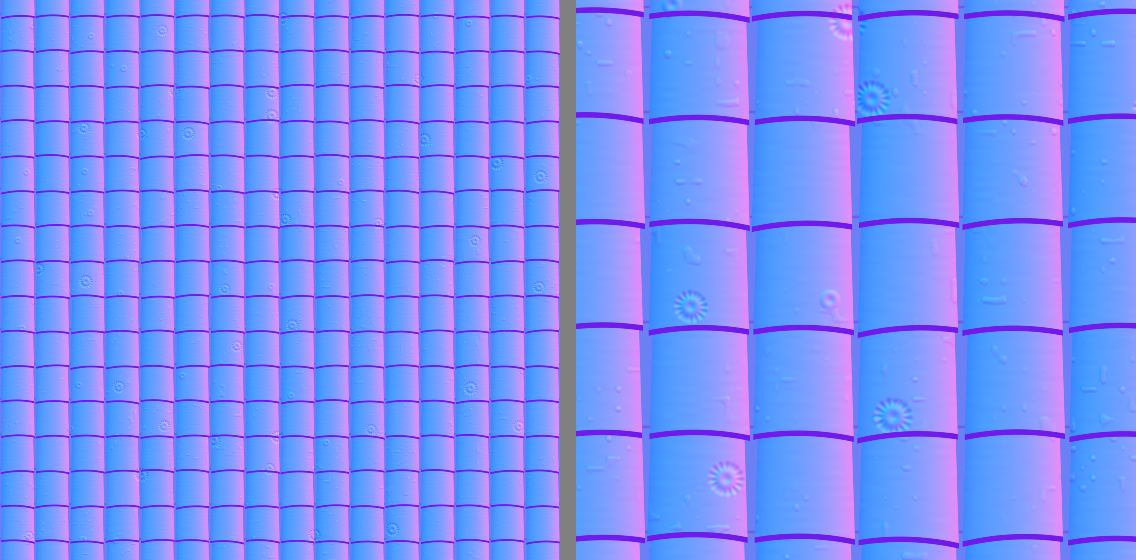
Left: the whole. Right: its middle third, enlarged.
Give the GLSL for this texture map, as a WebGL 1 fragment shader.

```glsl
precision highp float;
uniform vec2 u_resolution;

const float TILES = 16.0;          // tiles across and down
const float LIP_LEVEL = 0.55;      // height of the lip line within a row
const float LIP_HALF = 0.026;      // half thickness of the lip line
const float LIP_ARC = 0.05;        // drop of the lip at its ends
const float LIP_SHIFT = 0.05;      // random height of each lip
const float LIP_TILT = 0.05;       // random slope of each lip
const float HALF_BOTTOM = 0.478;   // tile half width at the lip
const float HALF_TOP = 0.448;      // tile half width under the next lip
const float SIDE_SHIFT = 0.03;     // random sideways offset
const float TINT_SHIFT = 0.06;     // random lean of each tile
const float LICHEN_CELLS = 11.0;
const float LICHEN_CHANCE = 0.5;
const float LICHEN_RADIUS = 0.0145;
const float LICHEN_SLOPE = 0.13;
const float SPOKES = 15.0;
const float RELIEF_STEP = 0.0014;
const float RELIEF_SLOPE = 0.11;
const vec3 LIP_COLOR = vec3(0.44, 0.10, 0.92);
const vec3 GAP_COLOR = vec3(0.42, 0.50, 0.96);
const vec3 SEAM_COLOR = vec3(0.42, 0.32, 0.90);

float hash(vec2 p) {
  return fract(sin(dot(p, vec2(127.1, 311.7))) * 43758.55);
}

// Value noise that wraps after a whole number of cells
float wrapNoise(vec2 p, vec2 period) {
  vec2 i = floor(p);
  vec2 f = fract(p);
  f = f * f * (3.0 - 2.0 * f);
  vec2 a = mod(i, period);
  vec2 b = mod(i + 1.0, period);
  return mix(mix(hash(a), hash(vec2(b.x, a.y)), f.x),
             mix(hash(vec2(a.x, b.y)), hash(b), f.x), f.y);
}

// Fine clay surface: sideways streaks and sparse specks
float clayHeight(vec2 uv) {
  vec2 streakGrid = vec2(80.0, 320.0);
  vec2 speckGrid = vec2(170.0);
  float streak = wrapNoise(uv * streakGrid, streakGrid);
  float speck = smoothstep(0.80, 0.97, wrapNoise(uv * speckGrid, speckGrid));
  float patches = wrapNoise(uv * 24.0 + 0.5, vec2(24.0));
  return 0.25 * streak + speck * smoothstep(0.3, 0.8, patches);
}

vec2 claySlope(vec2 uv) {
  float h = clayHeight(uv);
  return vec2(h - clayHeight(uv + vec2(RELIEF_STEP, 0.0)),
              h - clayHeight(uv + vec2(0.0, RELIEF_STEP))) * RELIEF_SLOPE;
}

// Scattered rosettes: a raised ring, with spokes on the large ones
vec2 lichenSlope(vec2 uv) {
  vec2 grid = uv * LICHEN_CELLS;
  vec2 id = mod(floor(grid), LICHEN_CELLS);
  vec2 jitter = vec2(hash(id + 3.3), hash(id + 8.7));
  vec2 p = (fract(grid) - mix(vec2(0.18), vec2(0.82), jitter)) / LICHEN_CELLS;
  float large = step(0.42, hash(id + 21.4));
  float radius = LICHEN_RADIUS * mix(0.5, mix(0.75, 1.0, hash(id + 5.9)), large);
  float present = step(hash(id + 14.2), LICHEN_CHANCE);
  float rho = length(p) / radius;
  vec2 outward = p / max(length(p), 0.00001);
  vec2 around = vec2(-outward.y, outward.x);
  float angle = atan(p.y, p.x + 0.000001);
  float disc = 1.0 - smoothstep(0.8, 1.05, rho);
  float ring = -sin(rho * mix(6.28, 9.42, large)) * disc;
  float spoke = sin(angle * SPOKES + 6.28 * jitter.x) * smoothstep(0.4, 0.65, rho) * disc;
  return present * LICHEN_SLOPE * (outward * ring + around * spoke * large);
}

float tileCentre(vec2 id) {
  return (hash(id + 31.7) - 0.5) * SIDE_SHIFT;
}

// Curved barrel: lean from left to right, falling off at the sides
vec3 barrelColor(float s) {
  float side = 2.0 * s - 1.0;
  float s4 = s * s * s * s;
  float side4 = side * side * side * side;
  return vec3(0.24 + 0.38 * s + 0.30 * s4, 0.62 - 0.09 * side4, 1.0 - 0.02 * s4);
}

void main() {
  vec2 uv = gl_FragCoord.xy / u_resolution;
  float aa = TILES / min(u_resolution.x, u_resolution.y);
  float column = floor(uv.x * TILES);
  float x = fract(uv.x * TILES) - 0.5;
  float v = uv.y * TILES - LIP_LEVEL;

  // Nearest lip, then the tile on this side of it
  float row = floor(v + 0.5);
  vec2 lipId = mod(vec2(column, row), TILES);
  float lipOffset = (hash(lipId + 1.7) - 0.5) * LIP_SHIFT
    + (hash(lipId + 9.1) - 0.5) * LIP_TILT * 2.0 * x - LIP_ARC * 4.0 * x * x;
  float d = v - row - lipOffset;
  float above = step(0.0, d);
  vec2 tileId = mod(vec2(column, row - 1.0 + above), TILES);
  float t = d + 1.0 - above;

  // Tapered tile with its own lean
  float halfWidth = mix(HALF_BOTTOM, HALF_TOP, clamp(t, 0.0, 1.0));
  float across = x - tileCentre(tileId);
  float s = clamp(across / halfWidth * 0.5 + 0.5, 0.0, 1.0);
  vec3 color = barrelColor(s);
  color.r += (hash(tileId + 17.3) - 0.5) * TINT_SHIFT;
  color.rg += claySlope(uv) + lichenSlope(uv);

  // Channel between columns, with a thin joint in each row
  float joint = 1.0 - smoothstep(0.008, 0.008 + aa, abs(v - row - 0.05));
  vec3 gap = mix(GAP_COLOR, SEAM_COLOR, 0.7 * joint);
  color = mix(color, gap, smoothstep(-0.5 * aa, 0.5 * aa, abs(across) - halfWidth));

  // Front lip facing down
  float lipEnd = abs(x - tileCentre(lipId)) - HALF_BOTTOM;
  float lip = 1.0 - smoothstep(-0.5 * aa, 0.5 * aa, max(abs(d) - LIP_HALF, lipEnd));
  color = mix(color, LIP_COLOR, lip);

  gl_FragColor = vec4(clamp(color, 0.0, 1.0), 1.0);
}
```
